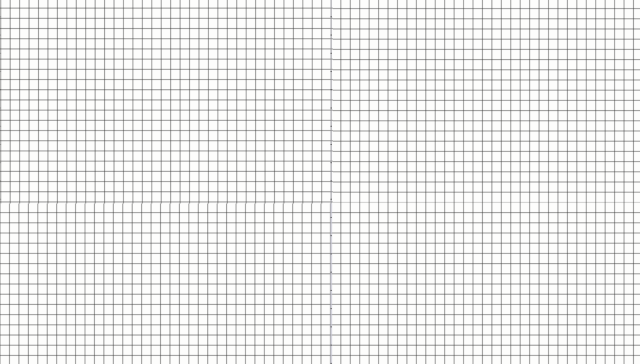
This pattern is drawn by a Shadertoy shader. Its source:

```glsl
const vec2 PITCH = vec2(0.01475, 0.01594);   // cell size, in canvas widths
const vec2 SEAM = vec2(0.5174, 0.2532);      // where the sheets meet
const float LINE_WIDTH = 0.00081;
const float DOT_PITCH = 0.0285;
const float DOT_START = 0.001;
const vec3 PAPER = vec3(0.992, 0.992, 0.99);
const vec3 INK = vec3(0.22, 0.22, 0.215);
const vec3 SEAM_TINT = vec3(0.76, 0.76, 0.81);

float hash(float n) {
    n = fract(n * 0.1031);
    n *= n + 33.33;
    return fract(n * (n + n));
}

// Running integral of a tent filter of radius one
float tentIntegral(float x) {
    x = clamp(x, -1.0, 1.0);
    return 0.5 + x - 0.5 * x * abs(x);
}

// Filtered coverage of a stripe at signed distance d
float stripe(float d, float width, float blur) {
    return tentIntegral((d + 0.5 * width) / blur) - tentIntegral((d - 0.5 * width) / blur);
}

// Evenly spaced lines with slight changes of weight
float rules(float x, float pitch, float phase, float blur, float seed) {
    float id = round((x - phase) / pitch);
    float weight = mix(0.95, 1.05, hash(id + seed));
    return weight * stripe(x - phase - id * pitch, LINE_WIDTH, blur);
}

float sheet(vec2 p, vec2 phase, float rowWeight, float blur, float seed) {
    float columns = rules(p.x, PITCH.x, phase.x, blur, seed);
    float rows = rowWeight * rules(p.y, PITCH.y, phase.y, blur, seed + 100.0);
    return 1.0 - (1.0 - columns) * (1.0 - rows);
}

float edge(float x, float at, float blur) {
    return smoothstep(at - 0.5 * blur, at + 0.5 * blur, x);
}

float dots(vec2 p, float x, float radius, float blur) {
    float y = p.y - DOT_START;
    y -= DOT_PITCH * round(y / DOT_PITCH);
    float d = length(vec2(p.x - x, y)) - radius;
    return 1.0 - edge(d, 0.0, blur);
}

void mainImage(out vec4 fragColor, in vec2 fragCoord) {
    vec2 p = fragCoord / iResolution.x;
    float blur = 1.0 / iResolution.x;

    // The row along the seam is faint on the right
    float seamRow = 1.0 - step(0.5 * PITCH.y, abs(p.y - SEAM.y));
    float rightRows = mix(1.0, 0.45, seamRow);

    // Three sheets, each a little out of register
    float upperLeft = sheet(p, SEAM, 1.0, blur, 300.0);
    float lowerLeft = sheet(p, SEAM - vec2(0.0011, 0.0007), 1.0, blur, 500.0);
    float right = sheet(p, SEAM + vec2(0.0004, -0.0007), rightRows, blur, 700.0);

    // Sheets change just past the shared lines, so none is drawn twice
    float above = edge(p.y, SEAM.y - 0.0024, blur);
    float beyond = edge(p.x, SEAM.x + 0.0024, blur);
    float ink = mix(mix(lowerLeft, upperLeft, above), right, beyond);
    vec3 color = mix(PAPER, INK, ink);

    // Pale vertical seam, wider in the lower half
    float band = stripe(p.x - SEAM.x, mix(0.0026, 0.0011, above), blur);
    color = mix(color, SEAM_TINT, 0.8 * band);

    // Specks along the seam and the left border
    float specks = dots(p, SEAM.x, 0.0009, 1.2 * blur);
    specks = max(specks, 0.4 * above * dots(p, 0.001, 0.0008, 1.2 * blur));
    color = mix(color, INK, 0.75 * specks);

    fragColor = vec4(color, 1.0);
}
```
